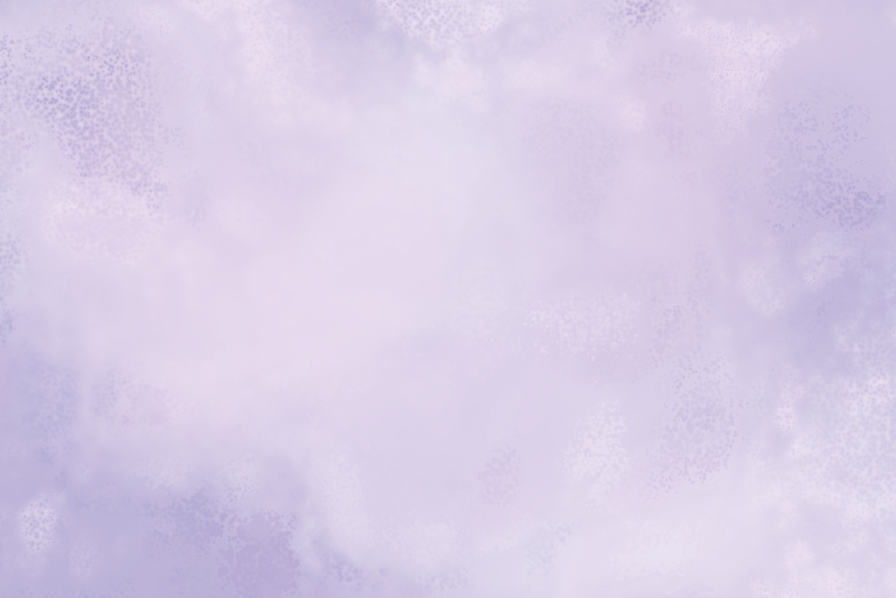
Reproduce this texture procedurally as a WebGL 2 fragment shader.

```glsl
#version 300 es
precision highp float;
// Soft lavender watercolour wash with ragged, chalky dabs of paint.
uniform vec2 u_resolution;
out vec4 fragColor;

vec3 hash3(vec2 p) {
  vec3 q = fract(p.xyx * vec3(0.1031, 0.1030, 0.0973));
  q += dot(q, q.yxz + 33.33);
  return fract((q.xxy + q.yzz) * q.zyx);
}

// Smoothed distance to the nearest scattered point, centred near zero.
float cellular(vec2 p) {
  vec2 cell = floor(p), f = p - cell;
  float sum = 0.0;
  for (int y = -1; y <= 1; y++)
    for (int x = -1; x <= 1; x++) {
      vec2 o = vec2(x, y);
      sum += exp(-8.0 * length(o + hash3(cell + o + 50.0).xy - f));
    }
  return -log(sum) / 8.0 - 0.34;
}

// Slow drift built from layered sines.
vec2 drift(vec2 p) {
  vec2 w = vec2(0.0);
  float amp = 0.05, freq = 5.0;
  for (int i = 0; i < 4; i++) {
    w += amp * sin(freq * p.yx + vec2(1.3, 4.1) * float(i + 1) + w * 12.0);
    p = mat2(0.8, 0.6, -0.6, 0.8) * p;
    freq *= 1.8;
    amp *= 0.6;
  }
  return w;
}

float glow(vec2 p, vec2 centre, vec2 size) {
  vec2 d = (p - centre) / size;
  return exp(-dot(d, d));
}

// Scattered dabs: x is the change of tone, y the change of warmth.
vec2 dabs(vec2 p, float seed, float ragged, float grain) {
  vec2 cell = floor(p), f = p - cell, sum = vec2(0.0);
  for (int y = -1; y <= 1; y++)
    for (int x = -1; x <= 1; x++) {
      vec2 o = vec2(x, y);
      vec3 place = hash3(cell + o + seed);
      vec3 paint = hash3(cell + o + seed + 71.0);
      vec2 d = f - o - 0.2 - 0.6 * place.xy;
      d.y *= 0.8 + 0.5 * paint.z;
      float softness = mix(0.05, 0.32, place.z);
      float radius = 0.3 + 0.25 * paint.z;
      float dist = length(d) + ragged + grain * (1.0 - place.z);
      float cover = 1.0 - smoothstep(radius - softness, radius + softness, dist);
      sum += cover * (paint.xy - 0.5);
    }
  return sum;
}

void main() {
  vec2 p = gl_FragCoord.xy / u_resolution.y;
  vec2 q = p + drift(p);
  float ragged = 0.34 * cellular(q * 14.0) + 0.26 * cellular(p * 34.0 + 7.0);
  float grain = 0.6 * cellular(p * 130.0) + 0.3 * cellular(p * 70.0 + 3.0);
  vec2 r = q + 0.12 * ragged;

  // Broad light and shade
  float lowerLeft = smoothstep(0.16, -0.2, r.y - 0.38 + 0.42 * r.x);
  float rightEdge = glow(r, vec2(1.5, 0.52), vec2(0.27, 0.36));
  float topEdge = smoothstep(0.9, 1.08, r.y) * (0.5 + 0.5 * sin(9.0 * r.x + 1.7));
  vec2 along = mat2(0.61, -0.79, 0.79, 0.61) * (r - vec2(0.57, 0.6));
  float middle = glow(along, vec2(0.0), vec2(0.5, 0.2));
  float corner = glow(r, vec2(1.18, 0.1), vec2(0.3, 0.2));
  float tone = 0.73 + 0.26 * middle + 0.32 * corner
             - 0.72 * lowerLeft - 0.65 * rightEdge - 0.5 * topEdge;

  // Pink bloom at the upper right, cooler middle
  float warmth = 0.9 * glow(q, vec2(1.1, 0.72), vec2(0.3, 0.27))
               + 0.6 * glow(q, vec2(0.35, 0.6), vec2(0.3, 0.35))
               - 0.6 * glow(q, vec2(0.75, 0.85), vec2(0.14, 0.2))
               - 0.1 * lowerLeft - 0.2 * rightEdge;

  // Brush dabs, calmer around the centre
  float busy = smoothstep(0.1, 0.65, length((p - vec2(0.68, 0.5)) * vec2(0.85, 1.1)));
  vec2 paint = 0.42 * dabs(q * 3.0, 11.0, 0.6 * ragged, 0.3 * grain);
  paint += mix(0.24, 0.46, busy) * dabs(q * 5.0, 37.0, ragged, 0.7 * grain);
  paint += mix(0.15, 0.36, busy) * dabs(q * 8.5, 83.0, ragged, grain);
  paint += mix(0.08, 0.2, busy) * dabs(q * 15.0, 19.0, ragged, grain);
  tone += paint.x + 4.0 * grain * busy * abs(paint.x);
  warmth += 1.4 * paint.y;

  // Pale chalk scumbled over the lower right
  float chalk = max(dabs(p * 5.5, 128.0, 1.2 * ragged, 1.2 * grain).x, 0.0);
  tone += chalk * (0.7 - 2.5 * grain) * glow(p, vec2(1.2, 0.25), vec2(0.4, 0.4));

  // Gentle shoulder keeps the highlights pale
  tone = min(tone, 0.9 + 0.3 * (1.0 - exp(-3.3 * max(tone - 0.9, 0.0))));
  vec3 colour = mix(vec3(0.735, 0.695, 0.845), vec3(0.898, 0.862, 0.934), max(tone, -0.12));
  colour += warmth * vec3(0.011, -0.014, -0.005);
  fragColor = vec4(colour, 1.0);
}
```
